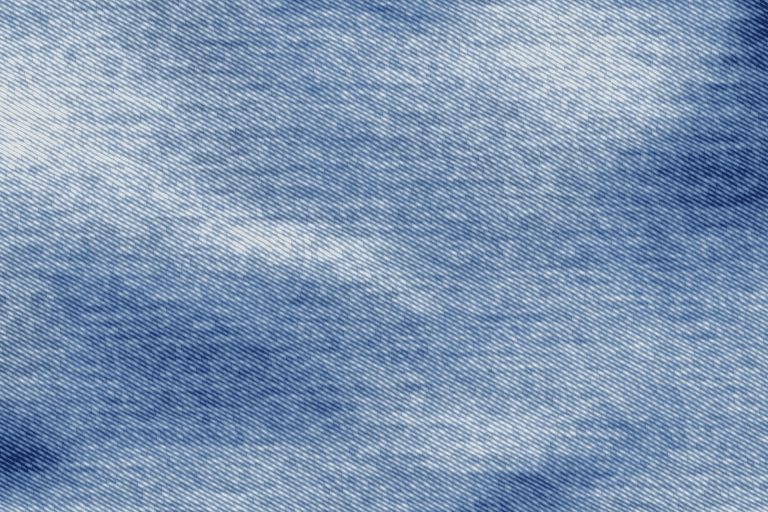
A Shadertoy shader for this texture:

```glsl
// Bleached blue denim: fine twill ribs running down to the right, with uneven
// horizontal yarns, over cloudy patches of worn and deep indigo dye.
// One tone value sums dye, yarns and weave, then a colour ramp paints it.

#define RIBS 108.0          // twill ribs per canvas height
#define STITCHES 76.0       // stitches per canvas height, along a rib
#define RIB_SLOPE 0.56      // fall of the ribs to the right
#define WEAVE_CONTRAST 0.15
#define YARN_CONTRAST 0.17
#define CLOUD_CONTRAST 0.30
#define BASE_TONE 0.595
#define WARP 0.13           // raggedness of the dye patches

const float TAU = 6.2831853;
const vec3 INDIGO = vec3(0.17, 0.27, 0.46);
const vec3 BLUE   = vec3(0.33, 0.47, 0.65);
const vec3 SLATE  = vec3(0.33, 0.42, 0.54);
const vec3 STEEL  = vec3(0.46, 0.56, 0.68);
const vec3 FADED  = vec3(0.59, 0.67, 0.76);
const vec3 PALE   = vec3(0.74, 0.79, 0.84);

float hash(vec2 p) {
    vec3 q = fract(p.xyx * 0.1031);
    q += dot(q, q.yzx + 33.33);
    return fract((q.x + q.y) * q.z);
}

float noise(vec2 p) {
    vec2 i = floor(p), f = fract(p);
    f = f * f * (3.0 - 2.0 * f);
    return mix(mix(hash(i), hash(i + vec2(1, 0)), f.x),
               mix(hash(i + vec2(0, 1)), hash(i + vec2(1, 1)), f.x), f.y);
}

float fbm(vec2 p) {
    float sum = 0.0, amp = 0.5;
    for (int i = 0; i < 5; i++) {
        sum += amp * noise(p);
        p = mat2(1.6, -1.2, 1.2, 1.6) * p + 17.3;
        amp *= 0.5;
    }
    return sum;
}

// Soft elliptical dye patch; slope tilts its long axis.
float patchAt(vec2 p, vec2 centre, vec2 radius, float slope) {
    vec2 d = p - centre;
    d.y -= slope * d.x;
    d /= radius;
    return exp(-dot(d, d));
}

// Broad light and dark areas of the wash, around zero.
float dyeTone(vec2 p) {
    vec2 stretched = p * vec2(2.4, 5.0) + vec2(0.0, 1.2 * p.x);
    float clouds = fbm(stretched + 4.0) - 0.48;
    vec2 w = p + WARP * (vec2(fbm(p * 4.0 + 31.0), fbm(p * 5.0 + 57.0)) - 0.48);
    float tone = CLOUD_CONTRAST * clouds;
    // deep indigo
    tone -= 0.27 * patchAt(w, vec2(0.40, 0.30), vec2(0.36, 0.15), -0.22);
    tone -= 0.27 * patchAt(w, vec2(1.46, 0.62), vec2(0.24, 0.17), -0.25);
    tone -= 0.36 * patchAt(w, vec2(1.49, 0.95), vec2(0.08, 0.16), 0.0);
    tone -= 0.32 * patchAt(w, vec2(0.01, 0.08), vec2(0.11, 0.08), 0.0);
    tone -= 0.25 * patchAt(w, vec2(1.10, 0.03), vec2(0.16, 0.06), 0.3);
    tone -= 0.22 * patchAt(w, vec2(0.68, 1.01), vec2(0.22, 0.05), -0.1);
    // bleached
    tone += 0.22 * patchAt(w, vec2(0.56, 0.53), vec2(0.20, 0.045), -0.30);
    tone += 0.17 * patchAt(w, vec2(1.18, 0.87), vec2(0.34, 0.16), -0.15);
    tone += 0.15 * patchAt(w, vec2(0.08, 0.82), vec2(0.28, 0.24), -0.2);
    tone += 0.15 * patchAt(w, vec2(0.85, 0.16), vec2(0.30, 0.10), -0.25);
    return tone;
}

// Twill stitches, around zero.
float weave(vec2 p) {
    p.y += 0.004 * noise(p * vec2(9.0, 30.0));
    float across = (p.y + RIB_SLOPE * p.x) * RIBS;
    float rib = floor(across);
    float along = p.x * STITCHES + 0.37 * rib + 0.5 * hash(vec2(rib, 3.0));
    float ridge = -cos(TAU * across);
    float bead = -cos(TAU * along);
    float grain = hash(vec2(floor(along), rib) + 200.0) - 0.5;
    return 0.95 * ridge + 0.4 * bead * (0.5 + 0.5 * ridge) + 0.9 * grain;
}

// Uneven thickness of the horizontal yarns, around zero.
float yarns(vec2 p) {
    float slub = noise(p * vec2(5.0, 120.0) + 11.0);
    float fibre = noise(p * vec2(28.0, 150.0) + 71.0);
    return 0.6 * slub + 0.7 * fibre - 0.65;
}

vec3 denimColour(float tone, float worn) {
    vec3 shade = mix(BLUE, SLATE, worn);
    vec3 c = mix(INDIGO, shade, clamp((tone - 0.26) / 0.17, -0.6, 1.0));
    c = mix(c, STEEL, clamp((tone - 0.43) / 0.12, 0.0, 1.0));
    c = mix(c, FADED, clamp((tone - 0.55) / 0.11, 0.0, 1.0));
    return mix(c, PALE, clamp((tone - 0.66) / 0.12, 0.0, 1.8));
}

void mainImage(out vec4 fragColor, in vec2 fragCoord) {
    vec2 p = fragCoord / iResolution.y;
    float dye = dyeTone(p);

    // Average four weave samples to smooth the fine threads.
    float thread = 0.0;
    for (int i = 0; i < 4; i++) {
        vec2 offset = vec2(i % 2, i / 2) * 0.5 - 0.25;
        thread += 0.25 * weave((fragCoord + offset) / iResolution.y);
    }

    float tone = BASE_TONE + dye + WEAVE_CONTRAST * thread + YARN_CONTRAST * yarns(p);
    float worn = smoothstep(-0.12, 0.12, dye + 0.25 * (noise(p * 3.0 + 90.0) - 0.5));
    vec3 colour = denimColour(tone, worn);

    // Slight warm cast where the dye is gone.
    colour += vec3(0.02, 0.0, -0.02) * smoothstep(0.08, 0.28, dye);
    fragColor = vec4(clamp(colour, 0.0, 1.0), 1.0);
}
```
